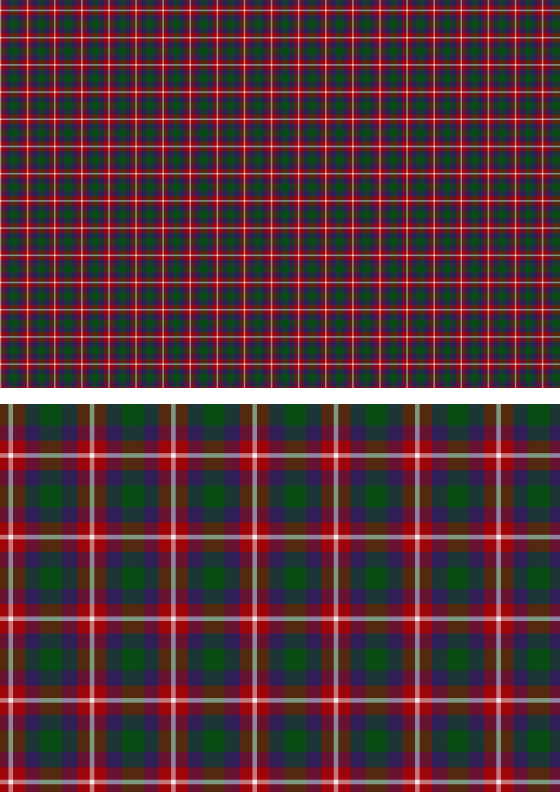
Top, the full canvas; bottom, a detail of the centre.
Give the GLSL for this pattern, as a WebGL 2 fragment shader.

```glsl
#version 300 es
precision highp float;

uniform vec2 u_resolution;
out vec4 fragColor;

// Share of a pixel that lies within halfWidth of a stripe's centre
float coverage(float halfWidth, float dist, float pixel) {
    return clamp((halfWidth - dist) / pixel + 0.5, 0.0, 1.0);
}

// Mirrored stripe sequence: white, red, blue, green
vec3 threadColor(float t, float pixel) {
    const vec3 green = vec3(0.03, 0.30, 0.08);
    const vec3 blue  = vec3(0.19, 0.12, 0.34);
    const vec3 red   = vec3(0.62, 0.02, 0.04);
    const vec3 white = vec3(0.95, 0.91, 0.92);

    float dist = abs(fract(t + 0.5) - 0.5);
    vec3 color = mix(green, blue, coverage(0.368, dist, pixel));
    color = mix(color, red, coverage(0.18, dist, pixel));
    return mix(color, white, coverage(0.028, dist, pixel));
}

void main() {
    // Setts across and down, shifted so whole numbers fall on white lines
    vec2 repeats = vec2(20.66, 14.26);
    vec2 sett = gl_FragCoord.xy / u_resolution * repeats - vec2(0.019, 0.876);
    vec2 pixel = repeats / u_resolution;

    // Warp and weft show equally in the cloth
    vec3 warp = threadColor(sett.x, pixel.x);
    vec3 weft = threadColor(sett.y, pixel.y);
    fragColor = vec4(mix(warp, weft, 0.5), 1.0);
}
```
